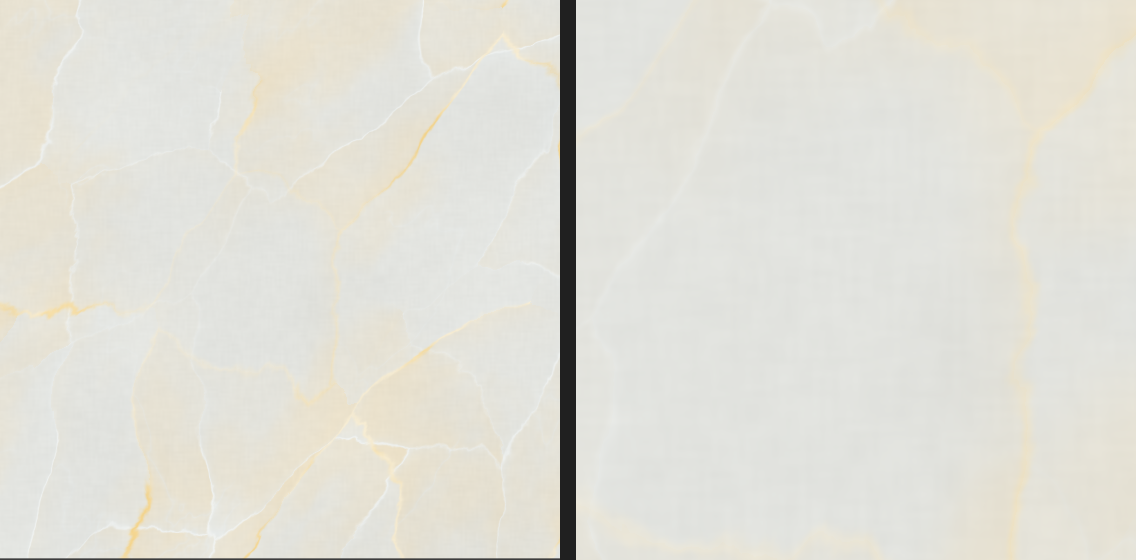
Left: the whole. Right: its middle third, enlarged.
Reproduce this texture procedurally as a Shadertoy shader.

```glsl
// Pale cream onyx slab with a calm centre, jagged gold and white veins and a dark lower border.

const vec3 STONE_GREY = vec3(0.888, 0.893, 0.877);
const vec3 STONE_CREAM = vec3(0.914, 0.880, 0.798);
const vec3 VEIN_GOLD = vec3(0.955, 0.835, 0.560);
const vec3 VEIN_CREAM = vec3(0.960, 0.920, 0.820);
const vec3 VEIN_WHITE = vec3(0.935, 0.945, 0.940);
const vec3 MILK = vec3(0.898, 0.912, 0.908);
const vec3 BORDER_DARK = vec3(0.24, 0.24, 0.24);

float hash(vec2 p) {
    vec3 q = fract(vec3(p.xyx) * 0.1031);
    q += dot(q, q.yzx + 33.33);
    return fract((q.x + q.y) * q.z);
}

vec2 hash2(vec2 p) {
    return vec2(hash(p + 17.3), hash(p + 71.9));
}

float noise(vec2 p) {
    vec2 i = floor(p), f = fract(p);
    vec2 u = f * f * f * (f * (f * 6.0 - 15.0) + 10.0);
    float low = mix(hash(i), hash(i + vec2(1, 0)), u.x);
    float high = mix(hash(i + vec2(0, 1)), hash(i + vec2(1, 1)), u.x);
    return mix(low, high, u.y);
}

float fbm(vec2 p, int octaves) {
    float sum = 0.0, total = 0.0, amplitude = 0.5;
    for (int i = 0; i < octaves; i++) {
        sum += amplitude * noise(p);
        total += amplitude;
        amplitude *= 0.5;
        p = mat2(1.6, 1.2, -1.2, 1.6) * p + 19.1;
    }
    return sum / total;
}

vec2 warp(vec2 p, float frequency, float amount, int octaves) {
    vec2 q = p * frequency;
    return p + amount * (vec2(fbm(q, octaves), fbm(q + 43.7, octaves)) - 0.5);
}

// Cracks between scattered cells: x = thin line, y = halo on one side, z = pale rim on the other.
vec3 cracks(vec2 p, float lineWidth, float haloWidth, float seed) {
    vec2 base = floor(p), nearId = base, toNear = vec2(9.0);
    for (int j = -1; j <= 1; j++)
    for (int i = -1; i <= 1; i++) {
        vec2 id = base + vec2(i, j);
        vec2 offset = id + hash2(id + seed) - p;
        if (dot(offset, offset) < dot(toNear, toNear)) {
            toNear = offset;
            nearId = id;
        }
    }
    vec3 result = vec3(0.0);
    for (int j = -2; j <= 2; j++)
    for (int i = -2; i <= 2; i++) {
        if (i == 0 && j == 0) continue;
        vec2 id = nearId + vec2(i, j);
        vec2 toOther = id + hash2(id + seed) - p;
        float d = max(dot(0.5 * (toNear + toOther), normalize(toOther - toNear)), 0.0);
        float strength = smoothstep(0.1, 0.7, hash(nearId + id + seed * 3.0));
        float side = step(hash(nearId + seed), hash(id + seed));
        float line = strength * exp(-d * d / (lineWidth * lineWidth));
        result.x = max(result.x, line);
        result.y += strength * side * exp(-d / haloWidth);
        result.z += strength * (1.0 - side) * exp(-d / (haloWidth * 0.6));
    }
    return min(result, 1.0);
}

// Faint translucent wisps along the middle contour of a noise field.
float wisps(vec2 p, float width) {
    float ridge = abs(fbm(p, 5) - 0.5);
    return exp(-ridge / width) * smoothstep(0.4, 0.7, noise(p * 1.3 + 8.0));
}

void mainImage(out vec4 fragColor, in vec2 fragCoord) {
    vec2 uv = fragCoord / iResolution.y;

    // Grain space is stretched along a steep diagonal; its lines are bent, then roughened.
    vec2 along = normalize(vec2(0.55, 0.84));
    vec2 slant = vec2(dot(uv, vec2(along.y, -along.x)) * 1.3, dot(uv, along) * 0.82);
    vec2 bent = warp(slant, 3.2, 0.17, 3);
    vec2 rough = warp(bent, 22.0, 0.034, 5);
    float activity = smoothstep(0.08, 0.38, length(uv - vec2(0.43, 0.49)));

    vec3 gold = cracks(rough * 2.5 + 3.4, 0.010, 0.110, 5.0);
    vec3 white = cracks(rough * 3.3 + 11.7, 0.009, 0.080, 23.0);
    float wisp = wisps(bent * 4.5 + 2.0, 0.012);

    // Soft cream clouds, warmest beside the veins.
    float cloud = smoothstep(0.38, 0.68, fbm(bent * 4.0 + 6.0, 5));
    float warmth = cloud * mix(0.26, 0.66, activity);
    warmth += (0.60 * gold.y + 0.32 * white.y) * mix(0.25, 1.0, activity);
    vec3 color = mix(STONE_GREY, STONE_CREAM, clamp(warmth, 0.0, 1.25));

    // Milky rims and wisps.
    float milk = 0.40 * gold.z + 0.55 * white.z + 0.45 * wisp;
    color = mix(color, MILK, min(milk, 0.9) * mix(0.25, 1.0, activity));

    // Vein cores fade in and out and turn gold in patches.
    float fade = smoothstep(0.2, 0.6, noise(rough * 13.0));
    float patches = smoothstep(0.36, 0.66, fbm(rough * 9.0 + 31.0, 3));
    vec3 core = mix(VEIN_CREAM, VEIN_GOLD, patches * activity);
    color = mix(color, VEIN_WHITE, white.x * mix(0.25, 0.85, fade * activity));
    color = mix(color, core, gold.x * mix(0.30, 1.0, fade * activity));

    // Uneven translucency and a barely visible woven grain.
    color += 0.030 * (fbm(uv * 5.0 + 60.0, 3) - 0.5);
    float weave = noise(uv * vec2(250.0, 50.0)) + noise(uv * vec2(50.0, 250.0)) - 1.0;
    color += 0.008 * weave + 0.014 * (fbm(uv * 70.0, 3) - 0.5);

    // Thin dark border along the lower edge.
    color = mix(BORDER_DARK, color, smoothstep(0.0018, 0.0040, uv.y));
    fragColor = vec4(color, 1.0);
}
```
